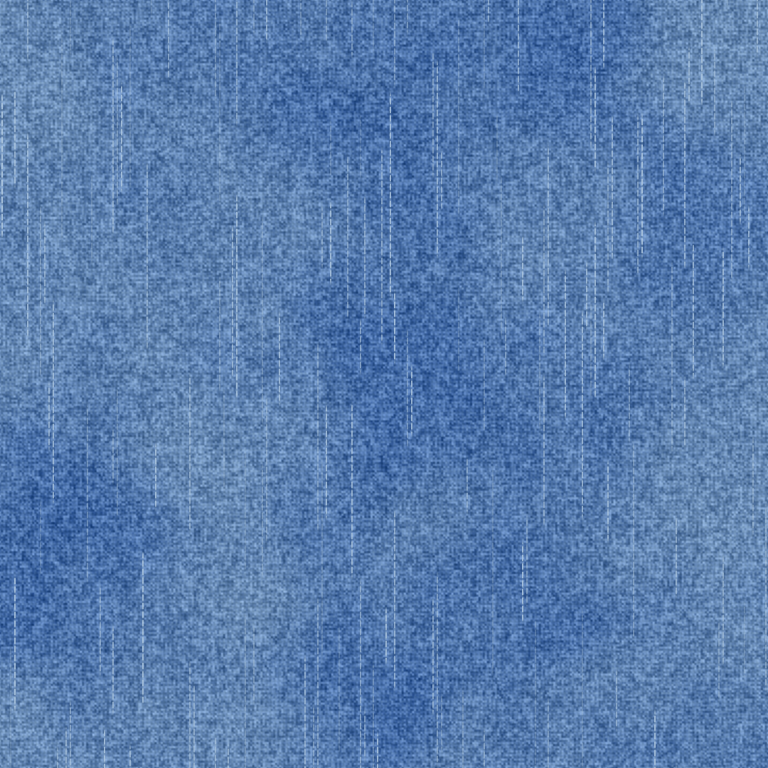
Write a WebGL 1 fragment shader that draws this texture.

```glsl
precision highp float;
// Washed blue denim: soft cloudy fading under a fine weave and speckled grain,
// crossed by broken pale vertical threads. Fading and grain are value noise;
// the threads are placed by hashing tall cells along each warp column.

uniform vec2 u_resolution;

#define THREADS 180.0        // warp threads across the canvas
#define FADE_SCALE 4.5       // frequency of the faded clouds
#define WEAVE_DEPTH 0.055
#define GRAIN_DEPTH 0.38
#define STREAK_ROWS 3.0      // tall cells per column
#define STREAK_CHANCE 0.24
#define STREAK_HALF_WIDTH 0.0010
#define DEEP_BLUE vec3(0.255, 0.410, 0.645)
#define PALE_BLUE vec3(0.405, 0.540, 0.705)
#define STREAK_COLOR vec3(0.68, 0.78, 0.88)

const float TAU = 6.2831853;

float hash(vec2 p) {
  vec3 q = fract(vec3(p.xyx) * 0.1031);
  q += dot(q, q.yzx + 33.33);
  return fract((q.x + q.y) * q.z);
}

float valueNoise(vec2 p) {
  vec2 cell = floor(p);
  vec2 f = fract(p);
  f = f * f * (3.0 - 2.0 * f);
  float low = mix(hash(cell), hash(cell + vec2(1.0, 0.0)), f.x);
  float high = mix(hash(cell + vec2(0.0, 1.0)), hash(cell + 1.0), f.x);
  return mix(low, high, f.y);
}

float fadedClouds(vec2 p) {
  float sum = 0.0;
  float amplitude = 0.54;
  for (int i = 0; i < 4; i++) {
    sum += amplitude * valueNoise(p);
    p = mat2(1.6, 1.2, -1.2, 1.6) * p + 17.3;
    amplitude *= 0.5;
  }
  return smoothstep(0.18, 0.82, sum);
}

// Crossed warp and weft with a slight diagonal twill, about -1 to 1
float weave(vec2 uv) {
  vec2 wobble = vec2(valueNoise(uv * 30.0), valueNoise(uv * 30.0 + 51.0));
  vec2 phase = TAU * (uv * THREADS + 0.5 * wobble);
  return 0.4 * sin(phase.x) + 0.4 * sin(phase.y) + 0.2 * sin(phase.x + phase.y);
}

// Speckle of two sizes, centred on zero
float grain(vec2 uv) {
  float fine = valueNoise(uv * 370.0 + 7.0) - 0.5;
  float coarse = valueNoise(uv * 165.0 + 91.0) - 0.5;
  return 0.6 * fine + 0.4 * coarse;
}

// Coverage of the pale broken thread in this column, 0 to 1
float streak(vec2 uv, float pixel) {
  float column = floor(uv.x * THREADS);
  float y = uv.y * STREAK_ROWS + hash(vec2(column, 5.0));
  vec2 id = vec2(column, floor(y) + 20.0);
  float present = step(hash(id), STREAK_CHANCE);

  float len = mix(0.22, 0.85, hash(id + 31.0));
  float start = (1.0 - len) * hash(id + 67.0);
  float along = fract(y);
  float soft = 0.03;
  float span = smoothstep(start, start + soft, along)
             * (1.0 - smoothstep(start + len - soft, start + len, along));

  float offset = abs(uv.x - (column + 0.5) / THREADS);
  float line = 1.0 - smoothstep(STREAK_HALF_WIDTH - 0.5 * pixel,
                                STREAK_HALF_WIDTH + 0.5 * pixel, offset);

  // Gaps where the thread dips under the weft
  float dash = abs(fract(uv.y * THREADS * 0.5 + hash(id + 13.0)) - 0.5);
  dash = 1.0 - 0.75 * smoothstep(0.28, 0.44, dash);
  float strength = mix(0.25, 0.9, hash(id + 101.0));
  return present * span * line * dash * strength;
}

void main() {
  float pixel = 1.0 / u_resolution.y;
  vec2 uv = gl_FragCoord.xy * pixel;

  vec3 color = mix(DEEP_BLUE, PALE_BLUE, fadedClouds(uv * FADE_SCALE + 3.7));
  color += weave(uv) * WEAVE_DEPTH * vec3(0.75, 0.8, 1.15);
  color += grain(uv) * GRAIN_DEPTH * vec3(1.0, 1.0, 0.95);
  color = mix(color, STREAK_COLOR, streak(uv, pixel));

  gl_FragColor = vec4(clamp(color, 0.0, 1.0), 1.0);
}
```
